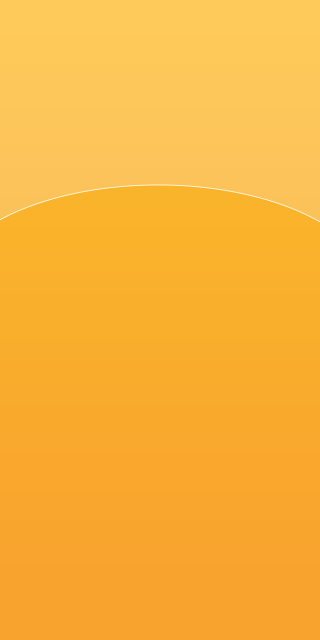
Give the GLSL for this background, as a Shadertoy shader.

```glsl
#define SKY_TOP vec3(0.996, 0.792, 0.349)
#define SKY_LOW vec3(0.988, 0.761, 0.353)
#define HILL_TOP vec3(0.980, 0.706, 0.169)
#define HILL_LOW vec3(0.973, 0.639, 0.180)
#define RIM_COLOR vec3(1.0, 0.97, 0.88)
#define CREST vec2(0.494, 0.711)
#define RADII vec2(0.677, 0.172)
#define RIM_WIDTH 0.0014

// Signed distance to the elliptical crest, in canvas heights; negative inside
float hillDistance(vec2 uv) {
    float t = clamp((uv.x - CREST.x) / RADII.x, -0.95, 0.95);
    float arc = sqrt(1.0 - t * t);
    float height = CREST.y - RADII.y * (1.0 - arc);
    float slope = RADII.y * t / (RADII.x * arc) * iResolution.y / iResolution.x;
    return (uv.y - height) / sqrt(1.0 + slope * slope);
}

void mainImage(out vec4 fragColor, in vec2 fragCoord) {
    vec2 uv = fragCoord / iResolution.xy;
    float pixel = 1.0 / iResolution.y;
    float d = hillDistance(uv);

    // Vertical gradients
    vec3 sky = mix(SKY_LOW, SKY_TOP, smoothstep(0.64, 1.0, uv.y));
    vec3 hill = mix(HILL_LOW, HILL_TOP, clamp((uv.y - 0.1) / 0.6, 0.0, 1.0));
    vec3 color = mix(hill, sky, smoothstep(-0.5 * pixel, 0.5 * pixel, d));

    // Thin pale rim, weighted by its coverage of the pixel
    float coverage = clamp((0.5 * (RIM_WIDTH + pixel) - abs(d)) / pixel, 0.0, 1.0);
    color = mix(color, RIM_COLOR, min(coverage, RIM_WIDTH / pixel));

    fragColor = vec4(color, 1.0);
}
```
